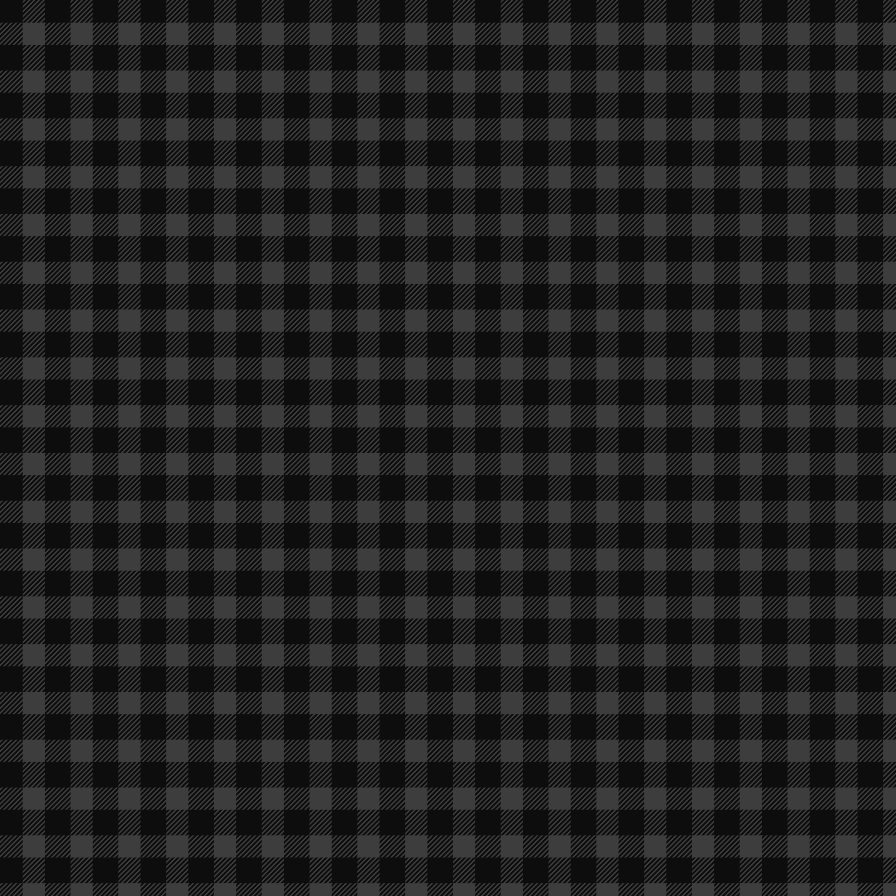
A WebGL 2 fragment shader for this pattern:

```glsl
#version 300 es
precision highp float;
// Dark gingham: light bands cross in both directions on near-black cloth.
// Where two bands cross the cell is solid; where only one passes, a diagonal
// twill hatch is drawn. All edges are box filtered analytically.

#define REPEATS 18.745       // checks across the canvas
#define BAND_START 0.476     // offset of the first band, in checks
#define BAND_WIDTH 0.464     // band width, in checks
#define TWILL_COUNT 10.0     // hatch lines per check
#define TWILL_DUTY 0.43      // lit share of each hatch line
#define DARK_CLOTH vec3(0.05)
#define LIGHT_CLOTH vec3(0.24)

uniform vec2 u_resolution;
out vec4 fragColor;

// Running integral of a unit-period pulse train that is lit for `duty`.
float pulseIntegral(float t, float duty) {
    return floor(t) * duty + min(fract(t), duty);
}

// Mean of the pulse train over a window of the given width.
float filteredPulse(float t, float duty, float width) {
    float halfWidth = 0.5 * width;
    return (pulseIntegral(t + halfWidth, duty)
          - pulseIntegral(t - halfWidth, duty)) / width;
}

void main() {
    // Check coordinates, measured from the upper left corner.
    float side = min(u_resolution.x, u_resolution.y);
    vec2 fromTop = vec2(gl_FragCoord.x, u_resolution.y - gl_FragCoord.y);
    vec2 check = fromTop / side * REPEATS;
    float pixel = REPEATS / side;

    // Bands running down and across.
    float warp = filteredPulse(check.x - BAND_START, BAND_WIDTH, pixel);
    float weft = filteredPulse(check.y - BAND_START, BAND_WIDTH, pixel);

    // Twill hatch rising to the right.
    float diagonal = (check.x + check.y) * TWILL_COUNT;
    float twill = filteredPulse(diagonal, TWILL_DUTY, pixel * TWILL_COUNT);

    // Solid at crossings, hatched where a single band passes.
    float crossing = warp * weft;
    float single = warp + weft - 2.0 * crossing;
    float light = crossing + single * twill;

    fragColor = vec4(mix(DARK_CLOTH, LIGHT_CLOTH, light), 1.0);
}
```
